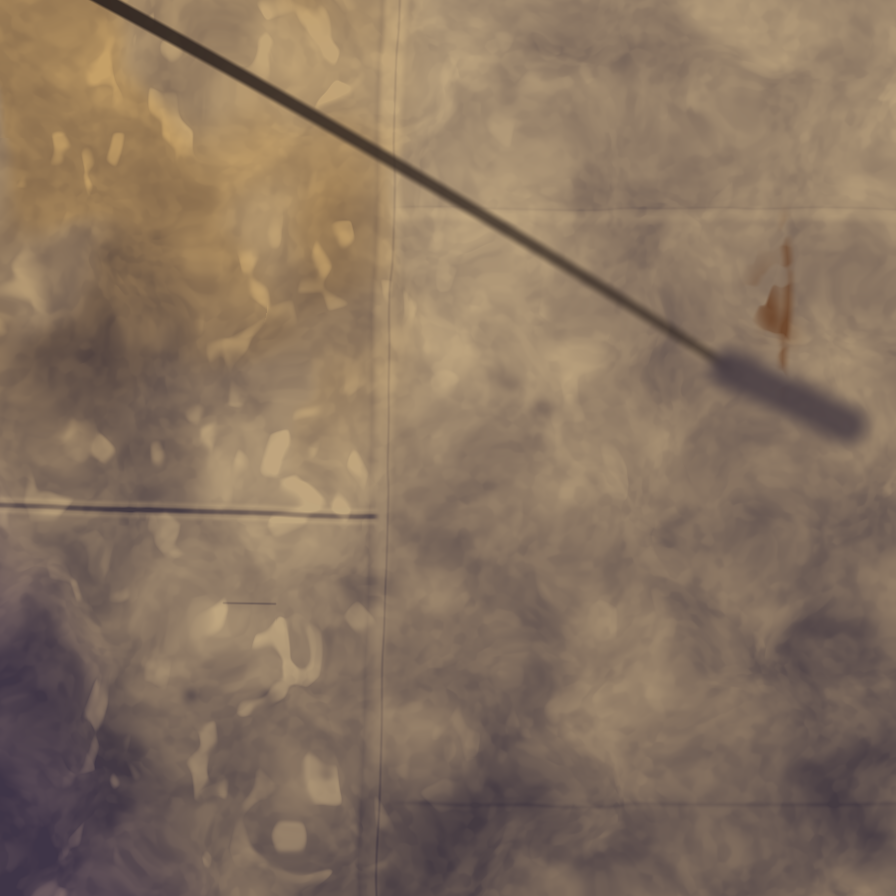
Reproduce this texture procedurally as a Shadertoy shader.

```glsl
// Stained concrete wall with cast joints, a rust streak and the soft shadow of a hanging lamp.
#define BLOTCH_SCALE 5.0
#define BLOTCH_GAIN 0.36
#define FLECK_GAIN 0.30
#define WARP 0.035
#define WARMTH 0.75
#define CABLE_WIDTH 0.0075
#define JOINT_GAIN 0.16
#define SHADE vec3(0.27, 0.23, 0.26)
#define STONE vec3(0.53, 0.45, 0.38)
#define SAND vec3(0.75, 0.65, 0.50)
#define RUST vec3(0.40, 0.23, 0.12)
#define CABLE vec3(0.19, 0.15, 0.13)

vec3 hash3(vec2 p) {
    vec3 q = fract(vec3(p.xyx) * vec3(0.1031, 0.1030, 0.0973));
    q += dot(q, q.yxz + 33.33);
    return fract((q.xxy + q.yzz) * q.zyx);
}

// Soft cellular noise: each cell's random value, blended by distance to its point.
float cellNoise(vec2 p) {
    vec2 cell = floor(p), local = fract(p);
    float sum = 0.0, weights = 0.0;
    for (int j = -1; j <= 1; j++)
    for (int i = -1; i <= 1; i++) {
        vec2 offset = vec2(i, j);
        vec3 h = hash3(cell + offset + 100.0);
        vec2 d = offset + h.xy - local;
        float w = exp(-5.0 * dot(d, d));
        sum += w * h.z;
        weights += w;
    }
    return sum / weights;
}

float mottle(vec2 p) {
    float sum = 0.0, gain = 1.0;
    for (int i = 0; i < 5; i++) {
        sum += gain * (cellNoise(p) - 0.5);
        p = mat2(0.8, 0.6, -0.6, 0.8) * p * 2.15 + 7.3;
        gain *= 0.72;
    }
    return sum;
}

// Soft elliptical spot, 1 at the centre.
float spot(vec2 p, vec2 centre, vec2 radius) {
    vec2 d = (p - centre) / radius;
    return exp(-dot(d, d));
}

// Line of half-width w with a blurred edge.
float band(float d, float w, float blur) {
    blur = max(blur, 1.0 / iResolution.y);
    return 1.0 - smoothstep(w - blur, w + blur, abs(d));
}

float segmentDist(vec2 p, vec2 a, vec2 b) {
    vec2 ab = b - a;
    return length(p - a - ab * clamp(dot(p - a, ab) / dot(ab, ab), 0.0, 1.0));
}

void mainImage(out vec4 fragColor, in vec2 fragCoord) {
    vec2 uv = fragCoord / iResolution.xy;
    vec2 drift = vec2(cellNoise(uv * 13.0), cellNoise(uv * 13.0 + 41.0)) - 0.5;
    vec2 p = uv + WARP * drift;
    float wobble = 0.006 * drift.x;

    // Light falling from the upper left, dim towards the lower corner
    float corner = 1.0 - smoothstep(0.12, 0.58, 2.0 * p.x + p.y);
    float light = 0.31 + 0.36 * smoothstep(0.0, 0.95, uv.y);
    light += 0.20 * spot(p, vec2(0.13, 0.92), vec2(0.26, 0.20));
    light += 0.27 * spot(p, vec2(0.24, 0.32), vec2(0.11, 0.14));
    light += 0.10 * spot(p, vec2(0.57, 0.50), vec2(0.17, 0.14));
    light -= 0.19 * spot(p, vec2(0.13, 0.62), vec2(0.09, 0.13));
    light -= 0.15 * spot(p, vec2(0.36, 0.60), vec2(0.08, 0.10));
    light -= 0.25 * corner;

    // Mottled stains and pale flecks
    float stain = mottle(p * BLOTCH_SCALE);
    float flecks = smoothstep(0.68, 0.92, cellNoise(p * vec2(48.0, 36.0) + 9.0));
    flecks *= smoothstep(0.42, 0.65, cellNoise(p * 8.0 + 23.0));
    float leftSide = 1.0 - smoothstep(0.36, 0.50, uv.x);
    float tone = light + BLOTCH_GAIN * stain + FLECK_GAIN * flecks * mix(0.3, 1.0, leftSide);

    // Joints: a raised vertical seam, one sharp groove and two faint ones
    float seam = uv.x - (0.415 + 0.027 * uv.y) - wobble;
    float seamWidth = mix(0.006, 0.012, smoothstep(0.35, 0.7, uv.y));
    tone += JOINT_GAIN * band(seam, seamWidth, 0.005) * (0.35 + 0.65 * uv.y);
    tone -= JOINT_GAIN * band(seam - 0.004, 0.0012, 0.0015);
    tone -= 0.5 * JOINT_GAIN * band(seam + 0.015, 0.002, 0.004);
    float groove = uv.y - (0.436 - 0.031 * uv.x) - 0.3 * wobble;
    float panel = 1.0 - smoothstep(0.415, 0.425, uv.x);
    tone -= panel * 2.4 * JOINT_GAIN * band(groove, 0.0025, 0.002);
    tone += panel * 0.8 * JOINT_GAIN * band(abs(groove) - 0.007, 0.002, 0.003);
    float rightSide = smoothstep(0.43, 0.46, uv.x);
    tone += rightSide * 0.6 * JOINT_GAIN * band(uv.y - 0.760 - wobble, 0.006, 0.005);
    tone -= rightSide * 0.5 * JOINT_GAIN * band(uv.y - 0.768 - wobble, 0.001, 0.002);
    tone -= rightSide * 0.5 * JOINT_GAIN * band(uv.y - 0.102 - wobble, 0.002, 0.003);

    // Pits and a short scratch
    tone -= 0.30 * spot(p, vec2(0.600, 0.547), vec2(0.014, 0.010));
    tone -= 0.22 * spot(p, vec2(0.560, 0.575), vec2(0.018, 0.009));
    tone -= 0.25 * (spot(uv, vec2(0.213, 0.224), vec2(0.009)) + spot(uv, vec2(0.300, 0.222), vec2(0.009)));
    tone -= 0.28 * band(segmentDist(uv, vec2(0.25, 0.327), vec2(0.307, 0.326)), 0.001, 0.0015);

    // Stone colour: warm ochre near the light, violet in the dim corner
    tone = clamp(tone, 0.0, 1.0);
    vec3 col = tone < 0.5 ? mix(SHADE, STONE, tone * 2.0) : mix(STONE, SAND, tone * 2.0 - 1.0);
    float ochre = smoothstep(0.35, 0.75, cellNoise(p * 9.0 + 61.0));
    float warm = leftSide * smoothstep(0.38, 0.8, uv.y) * WARMTH;
    col *= mix(vec3(1.0), vec3(1.04, 0.95, 0.74), warm * (0.35 + 0.65 * ochre));
    col *= mix(vec3(1.0), vec3(0.92, 0.90, 1.08), corner);

    // Rust streak
    float rust = spot(p, vec2(0.866, 0.663), vec2(0.018, 0.035));
    rust += 0.7 * band(uv.x - 0.876 - 2.0 * wobble, 0.004, 0.006) * band(uv.y - 0.66, 0.09, 0.03);
    col = mix(col, RUST, clamp(rust, 0.0, 1.0) * smoothstep(0.25, 0.7, cellNoise(uv * 65.0)) * 0.8);

    // Shadow of the cable, blurring as it runs down to the lamp
    float run = uv.x - 0.117;
    float cable = 0.86 * (uv.y - 1.0 + 0.54 * run + 0.07 * run * run);
    float fade = clamp(run / 0.69, 0.0, 1.0);
    float cableMask = band(cable, CABLE_WIDTH * (1.0 - 0.25 * fade), mix(0.002, 0.007, fade));
    cableMask *= (1.0 - smoothstep(0.79, 0.84, uv.x)) * mix(0.95, 0.62, fade);
    col = mix(col, CABLE, cableMask);
    float lamp = segmentDist(uv, vec2(0.815, 0.588), vec2(0.945, 0.526));
    col = mix(col, SHADE, 0.8 * (1.0 - smoothstep(0.006, 0.036, lamp)));

    fragColor = vec4(clamp(col, 0.0, 1.0), 1.0);
}
```
